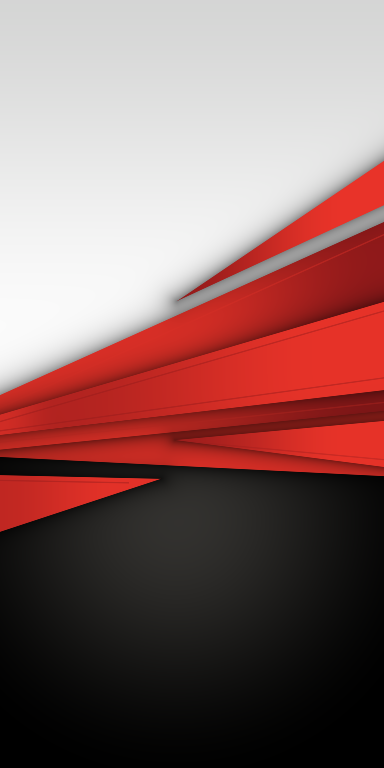
This background is drawn by a Shadertoy shader. Its source:

```glsl
// Red angular ribbons and shards between a pale sky and a dark, softly lit floor.
// Each layer is a signed distance to a slanted band or a triangle, painted
// back to front with a soft shadow; x runs 0..1 and y runs 0..2 upward.

float pixelSize() { return 2.0 / iResolution.y; }

// Red ramp from deep crimson (0) to bright scarlet (1)
vec3 red(float t) {
    return mix(vec3(0.50, 0.08, 0.09), vec3(0.91, 0.20, 0.16), clamp(t, 0.0, 1.0));
}

// Signed height above a line given by its y at x = 0 and x = 1
float aboveLine(vec2 p, float left, float right) {
    float slope = right - left;
    return (p.y - left - slope * p.x) * inversesqrt(1.0 + slope * slope);
}

// Band between two lines, each stored as (y at left, y at right)
float band(vec2 p, vec2 top, vec2 bottom) {
    return max(aboveLine(p, top.x, top.y), -aboveLine(p, bottom.x, bottom.y));
}

float cross2(vec2 a, vec2 b) { return a.x * b.y - a.y * b.x; }

// Squared distance to a segment, and the signed side of it
vec2 edge(vec2 p, vec2 a, vec2 b) {
    vec2 e = b - a, v = p - a;
    vec2 q = v - e * clamp(dot(v, e) / dot(e, e), 0.0, 1.0);
    return vec2(dot(q, q), cross2(e, v));
}

// Triangle with counterclockwise corners
float shard(vec2 p, vec2 a, vec2 b, vec2 c) {
    vec2 d = min(min(edge(p, a, b), edge(p, b, c)), edge(p, c, a));
    return -sqrt(d.x) * sign(d.y);
}

// Shadow around a shape, then its fill
vec3 layer(vec3 under, vec3 fill, float d, float shade, float spread) {
    under *= 1.0 - shade * exp(-max(d, 0.0) / spread);
    float px = pixelSize();
    return mix(fill, under, smoothstep(-0.5 * px, 0.5 * px, d));
}

// Thin engraved line
vec3 hairline(vec3 col, vec3 ink, float d, float strength) {
    float px = pixelSize();
    return mix(col, ink, strength * (1.0 - smoothstep(0.0005, 0.0005 + px, abs(d))));
}

void mainImage(out vec4 fragColor, in vec2 fragCoord) {
    vec2 p = fragCoord / iResolution.xy * vec2(1.0, 2.0);

    // Pale sky and floor with a faint round light
    vec3 sky = mix(vec3(0.985), vec3(0.83, 0.832, 0.83), smoothstep(1.1, 2.1, p.y));
    float glow = 1.0 - smoothstep(0.0, 0.72, length(p - vec2(0.46, 0.66)));
    vec3 ground = vec3(0.20, 0.195, 0.185) * glow;
    vec3 col = p.y > 0.85 ? sky : ground;

    // Lowest ribbon
    col = layer(col, red(0.95 - 0.15 * p.x), band(p, vec2(0.85, 0.95), vec2(0.81, 0.76)), 0.65, 0.025);

    // Broad upper ribbon, darkening to the right
    vec3 fill = red(0.86 - 0.70 * smoothstep(0.45, 1.0, p.x));
    fill = hairline(fill, red(0.9), aboveLine(p, 0.938, 1.389), 0.45);
    col = layer(col, fill, band(p, vec2(0.971, 1.422), vec2(0.86, 0.97)), 0.40, 0.028);

    // Narrow ribbon below the centre
    fill = red(0.90 - 0.75 * smoothstep(0.3, 1.0, p.x));
    fill = hairline(fill, red(0.8), aboveLine(p, 0.848, 0.952), 0.4);
    col = layer(col, fill, band(p, vec2(0.867, 0.984), vec2(0.829, 0.930)), 0.40, 0.018);

    // Central ribbon, brightening to the right
    fill = red(0.48 + 0.50 * smoothstep(0.15, 0.85, p.x) + 0.3 * (1.0 - smoothstep(0.0, 0.15, p.x)));
    fill = hairline(fill, red(0.2), aboveLine(p, 0.902, 1.190), 0.45);
    fill = hairline(fill, red(0.2), aboveLine(p, 0.878, 1.016), 0.45);
    col = layer(col, fill, band(p, vec2(0.920, 1.214), vec2(0.867, 0.984)), 0.42, 0.024);

    // Right shard lying on the lowest ribbon
    fill = red(0.30 + 0.68 * smoothstep(0.45, 0.9, p.x));
    fill = hairline(fill, red(0.3), aboveLine(p, 0.895, 0.803), 0.4);
    float d = shard(p, vec2(0.456, 0.854), vec2(1.1, 0.771), vec2(1.1, 0.913));
    col = layer(col, fill, d, 0.45, 0.018);

    // Floating upper shard
    d = shard(p, vec2(0.461, 1.216), vec2(1.1, 1.512), vec2(1.1, 1.649));
    col = layer(col, red(0.20 + 0.80 * smoothstep(0.45, 0.9, p.x)), d, 0.42, 0.024);

    // Left shard over the floor
    fill = red(0.62 + 0.32 * smoothstep(0.0, 0.3, p.x));
    float inset = p.x < 0.335 ? aboveLine(p, 0.749, 0.730) : 1.0;
    fill = hairline(fill, red(0.2), inset, 0.45);
    d = shard(p, vec2(0.419, 0.753), vec2(-0.1, 0.765), vec2(-0.1, 0.582));
    col = layer(col, fill, d, 0.60, 0.025);

    fragColor = vec4(col, 1.0);
}
```
